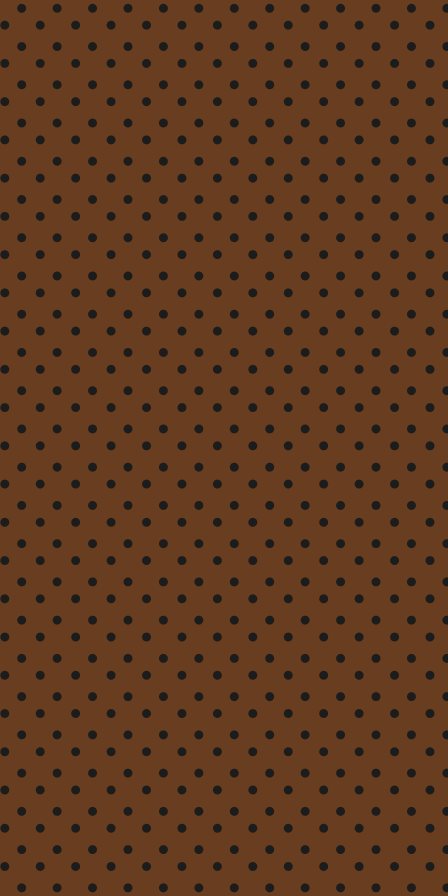
This pattern is drawn by a WebGL 1 fragment shader. Its source:

```glsl
precision highp float;
// Small charcoal dots on a flat brown ground, in staggered rows.
// Two dot lattices share one repeating cell; each dot is a circle distance
// to the nearest lattice point, smoothed over one pixel.

uniform vec2 u_resolution;

// Lengths are fractions of the canvas width, measured from the top left.
const vec2  CELL         = vec2(0.07909, 0.08536);
const vec2  FIRST_DOT    = vec2(0.0484, 0.0185);
const vec2  SECOND_DOT   = vec2(0.0107, 0.0562);
const float DOT_RADIUS   = 0.0099;
const vec3  GROUND_COLOR = vec3(0.41, 0.24, 0.12);
const vec3  DOT_COLOR    = vec3(0.11, 0.11, 0.11);

// Signed distance to the nearest dot of a lattice passing through center.
float dotLattice(vec2 p, vec2 center) {
  vec2 local = (fract((p - center) / CELL + 0.5) - 0.5) * CELL;
  return length(local) - DOT_RADIUS;
}

void main() {
  // Width-based units, with y running down from the top edge.
  vec2 p = vec2(gl_FragCoord.x, u_resolution.y - gl_FragCoord.y) / u_resolution.x;

  // Union of the two staggered lattices.
  float dist = min(dotLattice(p, FIRST_DOT), dotLattice(p, SECOND_DOT));

  // One-pixel edge coverage.
  float coverage = clamp(0.5 - dist * u_resolution.x, 0.0, 1.0);
  gl_FragColor = vec4(mix(GROUND_COLOR, DOT_COLOR, coverage), 1.0);
}
```
